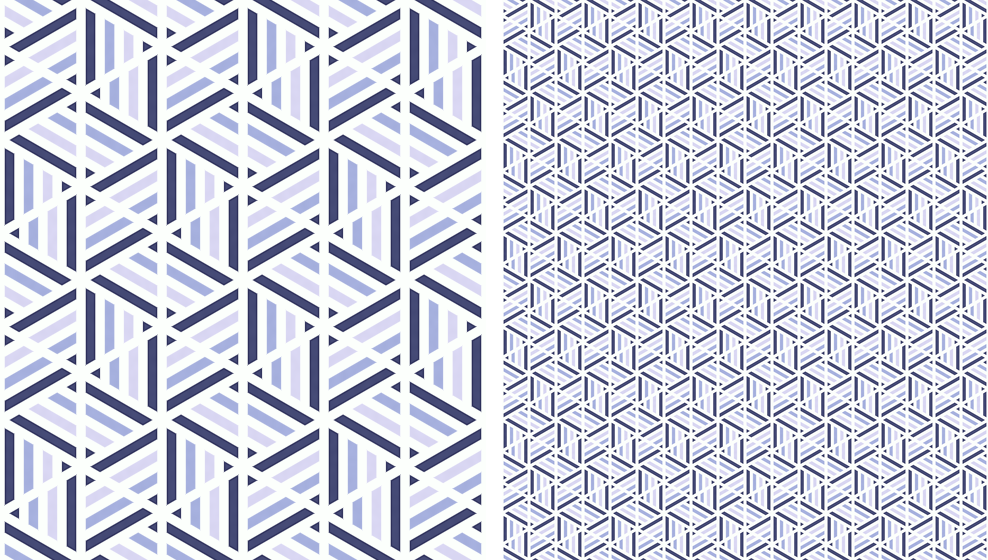
Left: one tile. Right: repeated 3 by 3.
Give the GLSL for this pattern, as a Shadertoy shader.

```glsl
const vec2 REPEATS = vec2(3.0, 2.0);      // whole motifs across and down
const vec2 CELLS = REPEATS * vec2(2.0, 3.0); // columns, triangle sides
const float BAND = 2.0 / 17.0;            // stripe width, triangle height = 1
const float INSET = 0.5 * BAND;           // half of the white lattice line

const vec3 PAPER = vec3(0.99, 1.0, 0.99);
const vec3 NAVY = vec3(0.27, 0.29, 0.46);
const vec3 NAVY_RIM = vec3(0.17, 0.18, 0.35);
const vec3 LILAC = vec3(0.85, 0.84, 0.95);
const vec3 BLUE = vec3(0.65, 0.69, 0.87);

vec2 hashGradient(vec2 cell, vec2 period) {
    vec3 h = fract(mod(cell, period).xyx * vec3(0.1031, 0.103, 0.0973));
    h += dot(h, h.yzx + 33.33);
    float angle = 6.2832 * fract((h.x + h.y) * h.z);
    return vec2(cos(angle), sin(angle));
}

// Gradient noise that wraps after a whole period
float gradientNoise(vec2 p, vec2 period) {
    vec2 i = floor(p), f = p - i;
    vec2 w = f * f * f * (f * (f * 6.0 - 15.0) + 10.0);
    vec2 e = vec2(0.0, 1.0);
    float a = dot(hashGradient(i, period), f);
    float b = dot(hashGradient(i + e.yx, period), f - e.yx);
    float c = dot(hashGradient(i + e.xy, period), f - e.xy);
    float d = dot(hashGradient(i + e.yy, period), f - e.yy);
    return mix(mix(a, b, w.x), mix(c, d, w.x), w.y);
}

// Distances to the lower, upper and upright edges of the enclosing triangle;
// w holds the stripe direction, 0 to 2
vec4 triangleEdges(vec2 p, out bool pointsRight) {
    float column = floor(p.x);
    float u = p.x - column;
    float y = p.y + 1.5 * mod(column + 1.0, 2.0);
    float rising = y - 0.5 * u, falling = y + 0.5 * u;
    float row = floor(falling);
    pointsRight = floor(rising) == row;
    vec3 edges = pointsRight
        ? vec3(fract(rising), 1.0 - fract(falling), u)
        : vec3(fract(falling), 1.0 - fract(rising), 1.0 - u);
    return vec4(edges, mod(row, 3.0));
}

vec3 stripeColor(float index, bool pointsRight, float depth) {
    if (index < 0.5 || index > 2.5)
        return mix(NAVY_RIM, NAVY, smoothstep(0.01, 0.025, depth));
    return (index < 1.5) == pointsRight ? BLUE : LILAC;
}

void mainImage(out vec4 fragColor, in vec2 fragCoord) {
    vec2 p = fragCoord / iResolution.xy * CELLS;
    float pixel = CELLS.x / iResolution.x;

    bool pointsRight;
    vec4 tri = triangleEdges(p, pointsRight);
    float base = tri.w < 0.5 ? tri.x : tri.w < 1.5 ? tri.y : tri.z;

    // Stripes stacked from the base edge, clipped to the inset triangle
    float t = (base - INSET) / BAND;
    float index = floor(0.5 * (t + 0.5));
    float stripe = BAND * (0.5 - abs(mod(t + 0.5, 2.0) - 1.0));
    float border = min(tri.x, min(tri.y, tri.z)) - INSET;
    float depth = min(stripe, border);

    // Faint mottling of the ink
    vec3 ink = stripeColor(index, pointsRight, depth);
    ink += 0.015 * gradientNoise(p * 10.0, CELLS * 10.0);

    float coverage = smoothstep(-0.75 * pixel, 0.75 * pixel, depth);
    fragColor = vec4(mix(PAPER, ink, coverage), 1.0);
}
```
